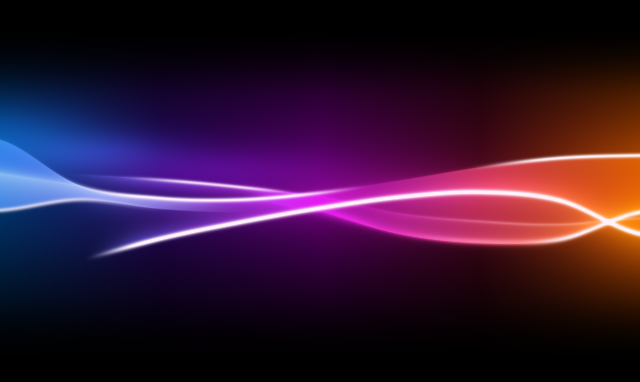
A Shadertoy shader for this background:

```glsl
// Smooth curve through nine evenly spaced heights
float curve(float x, float h[9]) {
    float s = clamp(x, 0.0, 0.9999) * 8.0;
    int i = int(s);
    float t = fract(s);
    float a = h[max(i - 1, 0)], b = h[i], c = h[i + 1], d = h[min(i + 2, 8)];
    return b + 0.5 * t * (c - a + t * (2.0 * a - 5.0 * b + 4.0 * c - d
             + t * (3.0 * (b - c) + d - a)));
}

// Five colours spread evenly from left to right
vec3 ramp(float x, vec3 a, vec3 b, vec3 c, vec3 d, vec3 e) {
    vec4 s = clamp(x * 4.0 - vec4(0.0, 1.0, 2.0, 3.0), 0.0, 1.0);
    return mix(mix(mix(mix(a, b, s.x), c, s.y), d, s.z), e, s.w);
}

// Rises over a..b and falls over c..d
float window(float x, float a, float b, float c, float d) {
    return smoothstep(a, b, x) * (1.0 - smoothstep(c, d, x));
}

// Filled band between two heights
float band(float y, float low, float high, float blur) {
    return smoothstep(-blur, blur, y - low) * smoothstep(-blur, blur, high - y);
}

// Light that falls off quickly for negative d and slowly for positive d
float sheen(float d, float tight, float soft) {
    return exp(-abs(d) / (d > 0.0 ? soft : tight));
}

float core(float d, float width) {
    return exp(-d * d / (width * width));
}

float blob(vec2 p, vec2 center, vec2 radius) {
    vec2 q = (p - center) / radius;
    return exp(-dot(q, q));
}

vec3 screen(vec3 base, vec3 light) {
    return 1.0 - (1.0 - base) * (1.0 - clamp(light, 0.0, 1.0));
}

// Dark horizontal spectrum fading to black above and below
vec3 backdrop(vec2 p) {
    vec3 hue = ramp(p.x, vec3(0.0, 0.20, 0.42), vec3(0.14, 0.02, 0.33),
                    vec3(0.32, 0.0, 0.38), vec3(0.25, 0.02, 0.09),
                    vec3(0.58, 0.22, 0.0));
    float fall = core(p.y - 0.52, 0.29);
    fall *= smoothstep(0.02, 0.24, p.y) * (1.0 - smoothstep(0.74, 0.95, p.y));
    return hue * fall;
}

void mainImage(out vec4 fragColor, in vec2 fragCoord) {
    vec2 p = fragCoord / iResolution.xy;
    float x = p.x, y = p.y;
    float blur = 1.0 / iResolution.y;

    // Ribbon edges
    float crest = curve(x, float[9](0.634, 0.514, 0.481, 0.477, 0.495, 0.527, 0.562, 0.586, 0.593));
    float under = curve(x, float[9](0.449, 0.477, 0.453, 0.444, 0.450, 0.46, 0.46, 0.46, 0.46));
    float sweep = curve(x, float[9](0.259, 0.318, 0.375, 0.418, 0.455, 0.484, 0.497, 0.475, 0.388));
    float belly = curve(x, float[9](0.56, 0.56, 0.55, 0.510, 0.449, 0.388, 0.364, 0.373, 0.444));
    float thread = curve(x, float[9](0.549, 0.542, 0.529, 0.510, 0.484, 0.440, 0.420, 0.412, 0.429));

    vec3 light = ramp(x, vec3(0.22, 0.54, 1.0), vec3(0.44, 0.34, 1.0),
                      vec3(0.80, 0.10, 0.88), vec3(1.0, 0.23, 0.40),
                      vec3(1.0, 0.40, 0.02));
    vec3 col = backdrop(p);

    // Hazy clouds of light
    col = screen(col, vec3(0.06, 0.34, 0.80) * 0.65 * blob(p, vec2(0.0, 0.63), vec2(0.16, 0.10)));
    col = screen(col, vec3(0.14, 0.22, 0.80) * 0.50 * blob(p, vec2(0.15, 0.60), vec2(0.12, 0.05)));
    col = screen(col, vec3(0.36, 0.06, 0.70) * 0.50 * blob(p, vec2(0.32, 0.55), vec2(0.18, 0.06)));
    col = screen(col, vec3(0.65, 0.02, 0.50) * 0.25 * blob(p, vec2(0.57, 0.49), vec2(0.18, 0.09)));
    col = screen(col, vec3(0.85, 0.30, 0.0) * 0.55 * blob(p, vec2(1.02, 0.44), vec2(0.13, 0.16)));

    // Translucent ribbon surfaces
    float leftFill = band(y, under, crest, blur) * (1.0 - smoothstep(0.14, 0.40, x));
    float fold = 0.545 - 0.25 * x;
    col = mix(col, light * 0.95, leftFill * 0.85);
    col = screen(col, vec3(0.42, 0.48, 0.5) * leftFill * sheen(fold - y, 0.015, 0.06));
    float upperFill = band(y, sweep, crest, blur) * smoothstep(0.50, 0.80, x);
    col = mix(col, light, upperFill * (0.50 + 0.48 * sheen(y - sweep, 0.01, 0.05)));
    float lowerFill = band(y, belly, sweep, blur) * smoothstep(0.44, 0.76, x);
    float shade = mix(0.50, 0.66, smoothstep(-blur, blur, y - thread));
    col = mix(col, light * 0.9, lowerFill * shade);

    // Soft light hugging each edge
    float crestGlow = 0.25 + 0.55 * window(x, 0.06, 0.18, 0.45, 0.60);
    float sweepFade = smoothstep(0.13, 0.23, x);
    float bellyFade = smoothstep(0.42, 0.58, x);
    float threadFade = window(x, 0.08, 0.26, 0.44, 0.58) + 0.55 * smoothstep(0.48, 0.64, x);
    float glow = crestGlow * sheen(crest - y, 0.003, 0.026);
    glow += 0.80 * sweepFade * sheen(y - sweep, 0.004, 0.028);
    glow += 0.60 * smoothstep(0.48, 0.72, x) * sheen(sweep - y, 0.003, 0.035);
    glow += 0.95 * bellyFade * sheen(y - belly, 0.005, 0.026);
    glow += 0.35 * window(x, 0.36, 0.43, 0.5, 0.6) * core(y - belly, 0.016);
    glow += 0.70 * threadFade * sheen(thread - y, 0.003, 0.020);
    col = screen(col, light * min(glow, 1.0));

    // White-hot lines
    float crestHot = window(x, 0.08, 0.22, 0.45, 0.58) + smoothstep(0.72, 0.86, x);
    float hot = crestHot * core(y - crest, 0.0055);
    hot += 1.2 * sweepFade * core(y - sweep, 0.0070);
    hot += window(x, 0.80, 0.91, 1.0, 1.1) * core(y - belly, 0.0068);
    hot += 0.28 * window(x, 0.60, 0.76, 0.80, 0.92) * core(y - belly - 0.004, 0.007);
    hot += 0.85 * window(x, 0.18, 0.30, 0.38, 0.48) * core(y - thread, 0.0048);
    hot += 0.20 * smoothstep(0.60, 0.80, x) * core(y - thread, 0.0045);
    hot += 0.70 * (1.0 - smoothstep(0.08, 0.28, x)) * core(y - under, 0.006);
    col = mix(col, vec3(1.0, 0.95, 0.98), min(hot, 1.0));

    fragColor = vec4(col, 1.0);
}
```
